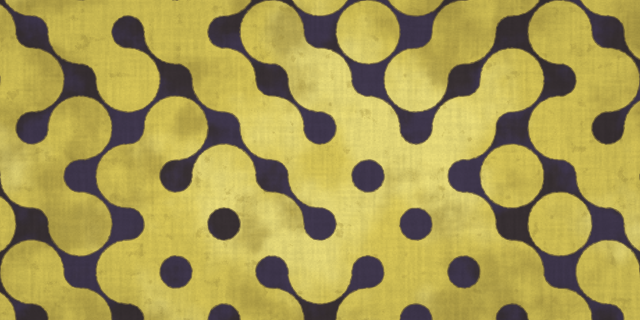
Write a Shadertoy shader that draws this pattern.

```glsl
const float TILE = 0.15;         // tile side, in canvas heights
const float COLUMNS = 12.0;      // tiles before the layout repeats across
const float DOT_RADIUS = 1.0 / 3.0;
const float DISC_RADIUS = 2.0 / 3.0;

const vec3 GOLD = vec3(0.82, 0.75, 0.33);
const vec3 PALE_GOLD = vec3(0.88, 0.83, 0.46);
const vec3 OLIVE_STAIN = vec3(0.64, 0.57, 0.25);
const vec3 PLUM = vec3(0.245, 0.212, 0.295);
const vec3 SOOT = vec3(0.215, 0.185, 0.195);
const vec3 RIM = vec3(0.38, 0.32, 0.20);

float hash(vec2 p) {
    return fract(sin(dot(p, vec2(127.1, 311.7))) * 43758.5453);
}

float noise(vec2 p) {
    vec2 i = floor(p);
    vec2 f = fract(p);
    f = f * f * (3.0 - 2.0 * f);
    float low = mix(hash(i), hash(i + vec2(1.0, 0.0)), f.x);
    float high = mix(hash(i + vec2(0.0, 1.0)), hash(i + 1.0), f.x);
    return mix(low, high, f.y);
}

float fbm(vec2 p) {
    float sum = 0.0;
    float weight = 0.5;
    for (int i = 0; i < 5; i++) {
        sum += weight * noise(p);
        p = mat2(1.6, 1.2, -1.2, 1.6) * p + 7.3;
        weight *= 0.5;
    }
    return sum;
}

// Distance to the nearer of two opposite tile corners
float cornerPair(vec2 f, vec2 corner) {
    return min(length(f - corner), length(f - 1.0 + corner));
}

// Signed distance to the dark shape, in tiles: dots joined by random necks
float linkedDots(vec2 q, float joinChance) {
    vec2 cell = floor(q);
    vec2 f = fract(q);
    if (mod(cell.x + cell.y, 2.0) > 0.5) f.x = 1.0 - f.x;
    float dots = cornerPair(f, vec2(0.0)) - DOT_RADIUS;
    float necks = DISC_RADIUS - cornerPair(f, vec2(1.0, 0.0));
    float pick = hash(vec2(mod(cell.x, COLUMNS), cell.y) + 3.0);
    return pick < joinChance ? necks : dots;
}

// Woven threads, centred on zero
float weave(vec2 p) {
    float warp = noise(p * vec2(130.0, 14.0));
    float weft = noise(p * vec2(12.0, 110.0) + 40.0);
    return 0.6 * warp + 0.4 * weft - 0.5;
}

vec3 goldCloth(vec2 p, float edge) {
    float light = fbm(p * 4.0 + 11.0) + 0.12 - 0.3 * edge;
    float stain = fbm(p * 6.5 + 31.0) + 0.16 * edge;
    float speck = fbm(p * 34.0 + 5.0);
    vec3 col = mix(GOLD, PALE_GOLD, smoothstep(0.42, 0.72, light));
    col = mix(col, OLIVE_STAIN, 0.65 * smoothstep(0.54, 0.82, stain));
    return mix(col, OLIVE_STAIN, 0.4 * smoothstep(0.62, 0.8, speck));
}

vec3 darkInk(vec2 p, float edge) {
    float fade = fbm(p * 7.0 + 53.0) - 0.12 * edge;
    return mix(SOOT, PLUM, smoothstep(0.3, 0.52, fade));
}

void mainImage(out vec4 fragColor, in vec2 fragCoord) {
    vec2 p = fragCoord / iResolution.y;
    vec2 centred = 2.0 * fragCoord / iResolution.xy - 1.0;
    float edge = smoothstep(0.35, 1.3, length(centred));

    // Tile rows run down from the top edge
    vec2 q = vec2(p.x, 1.0 - p.y) / TILE - DISC_RADIUS;
    float rough = 0.016 * (noise(p * 150.0) - 0.5);
    float d = linkedDots(q, 0.5) + rough;
    float soft = max(0.022, 0.8 / (TILE * iResolution.y));

    // Printed shape with a thin brown rim
    vec3 gold = goldCloth(p, edge);
    vec3 col = mix(darkInk(p, edge), gold, smoothstep(-soft, soft, d));
    col = mix(col, RIM, 0.45 * (1.0 - smoothstep(0.0, 1.4 * soft, abs(d))));

    // Thread texture, grain and darker borders
    float grain = noise(p * 230.0) - 0.5;
    col *= 1.0 + 0.11 * weave(p) + 0.05 * grain;
    col *= 1.0 - 0.06 * edge;
    fragColor = vec4(col, 1.0);
}
```
